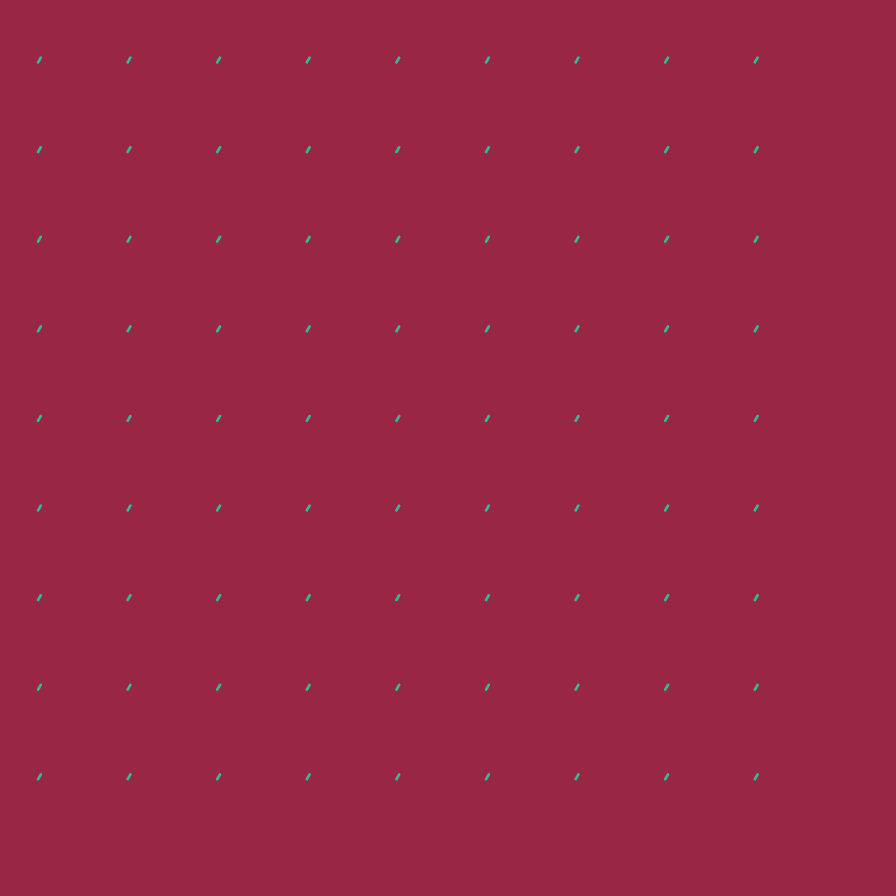
This pattern is drawn by a WebGL 1 fragment shader. Its source:

```glsl
precision highp float;
// Nine by nine grid of tiny slanted teal dashes on a plain crimson ground.

uniform vec2 u_resolution;

#define GROUND_COLOR vec3(0.600, 0.149, 0.267)
#define DASH_COLOR vec3(0.200, 0.720, 0.600)
#define PITCH 0.1
#define DASH_COUNT 9.0
#define FIRST_CENTER vec2(0.0440, 0.1330)
#define DASH_ANGLE 1.047
#define HALF_LENGTH 0.0030
#define HALF_WIDTH 0.0015

// Signed distance to a round-ended dash centred on the origin.
float dashDistance(vec2 p) {
  vec2 along = vec2(cos(DASH_ANGLE), sin(DASH_ANGLE));
  float t = clamp(dot(p, along), -HALF_LENGTH, HALF_LENGTH);
  return length(p - along * t) - HALF_WIDTH;
}

void main() {
  vec2 uv = gl_FragCoord.xy / u_resolution;
  float pixel = 1.0 / min(u_resolution.x, u_resolution.y);

  // Nearest dash; clamping leaves the right and bottom margins empty.
  vec2 fromFirst = uv - FIRST_CENTER;
  vec2 cell = clamp(floor(fromFirst / PITCH + 0.5), 0.0, DASH_COUNT - 1.0);
  float d = dashDistance(fromFirst - cell * PITCH);

  // Antialiased ink over the ground.
  float ink = clamp(0.5 - d / pixel, 0.0, 1.0);
  gl_FragColor = vec4(mix(GROUND_COLOR, DASH_COLOR, ink), 1.0);
}
```
